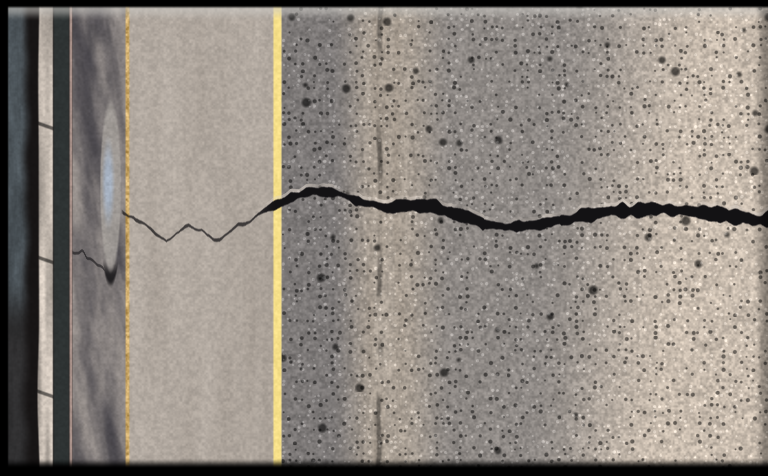
Give the GLSL for this texture, as a Shadertoy shader.

```glsl
// Weathered road seen from above: kerb strips, shoulder, two painted lines, asphalt.
// Vertical bands are layered left to right, then grain, stones and a jagged crack
// built from summed ramps and noise; a soft black frame closes the edges.
#define GRAIN 0.17
#define STONE_CELLS 78.0
#define CRACK_JITTER 0.012
#define EDGE 0.0016
#define PAINT vec3(0.97, 0.88, 0.54)
#define OLD_PAINT vec3(0.81, 0.66, 0.38)
#define LANE vec3(0.685, 0.65, 0.615)
#define TAR vec3(0.075, 0.07, 0.08)

float hash(vec2 p) {
    vec3 q = fract(vec3(p.xyx) * 0.1031);
    q += dot(q, q.yzx + 33.33);
    return fract((q.x + q.y) * q.z);
}

float noise(vec2 p) {
    vec2 i = floor(p), f = fract(p);
    f = f * f * (3.0 - 2.0 * f);
    return mix(mix(hash(i), hash(i + vec2(1, 0)), f.x),
               mix(hash(i + vec2(0, 1)), hash(i + vec2(1, 1)), f.x), f.y);
}

float fbm(vec2 p) {
    float sum = 0.0, amp = 0.5;
    for (int i = 0; i < 4; i++) {
        sum += amp * noise(p);
        p = p * 2.03 + 17.1;
        amp *= 0.5;
    }
    return sum / 0.9375;
}

float band(float x, float a, float b) {
    return smoothstep(a - EDGE, a + EDGE, x) - smoothstep(b - EDGE, b + EDGE, x);
}

float ramp(float a, float b, float x) { return clamp((x - a) / (b - a), 0.0, 1.0); }

// One randomly placed stone per cell, kept with the given chance
float stones(vec2 p, float cells, float chance) {
    vec2 q = p * cells, id = floor(q);
    vec2 centre = 0.3 + 0.4 * vec2(hash(id + 3.7), hash(id + 9.2));
    float radius = 0.14 + 0.2 * hash(id + 5.1);
    float d = length(fract(q) - centre);
    return step(hash(id), chance) * (1.0 - smoothstep(radius - 0.14, radius + 0.14, d));
}

// Height of the long crack across the road
float crackHeight(float x) {
    float y = 0.554 - 0.056 * ramp(0.159, 0.217, x) + 0.025 * ramp(0.217, 0.245, x);
    y += 0.065 * ramp(0.286, 0.349, x) - 0.025 * ramp(0.245, 0.286, x);
    y += 0.036 * sin(1.5708 * ramp(0.349, 0.419, x)) - 0.033 * ramp(0.419, 0.5, x);
    y -= 0.042 * ramp(0.56, 0.645, x);
    y += 0.036 * smoothstep(0.66, 0.84, x) - 0.021 * ramp(0.885, 0.98, x);
    float rough = mix(1.5, 1.0, smoothstep(0.3, 0.36, x));
    return y + CRACK_JITTER * rough * (fbm(vec2(x * 65.0, 4.0)) - 0.5);
}

vec3 asphalt(vec2 uv, vec2 p) {
    float x = uv.x + 0.07 * (0.5 - uv.y) * smoothstep(0.6, 0.8, uv.x);
    vec3 c = mix(vec3(0.49, 0.475, 0.47), vec3(0.655, 0.615, 0.57), smoothstep(0.43, 0.49, x));
    c = mix(c, vec3(0.555, 0.535, 0.52), smoothstep(0.52, 0.59, x));
    c = mix(c, vec3(0.785, 0.735, 0.68), smoothstep(0.69, 0.9, x));
    // Worn wheel tracks and thin stains
    float track = smoothstep(0.45, 0.49, uv.x) * (1.0 - smoothstep(0.52, 0.56, uv.x));
    c += track * 0.13 * (fbm(vec2(p.x * 90.0, p.y * 3.0)) - 0.5);
    float stain = 1.0 - smoothstep(0.001, 0.005, abs(uv.x - 0.492 - 0.004 * noise(p.yy * 8.0)));
    c *= 1.0 - 0.38 * stain * smoothstep(0.45, 0.75, noise(vec2(2.0, p.y * 15.0)));
    c *= 1.0 - 0.5 * stones(p, STONE_CELLS, 0.27);
    c *= 1.0 - 0.6 * stones(p + 3.3, STONE_CELLS * 0.45, 0.045);
    return c + 0.13 * stones(p + 7.7, STONE_CELLS * 1.2, 0.24);
}

vec3 shoulder(vec2 uv, vec2 p) {
    float blot = fbm(vec2(p.x * 20.0 + p.y * 3.0, p.y * 5.0));
    vec3 c = mix(vec3(0.28, 0.27, 0.29), vec3(0.63, 0.6, 0.58), smoothstep(0.2, 0.85, blot));
    // Pale oval repair with a bluish core
    float oval = length((uv - vec2(0.144, 0.607)) / vec2(0.0145, 0.19));
    c = mix(c, vec3(0.64, 0.62, 0.6), 0.85 * (1.0 - smoothstep(0.82, 1.02, oval)));
    float core = length((uv - vec2(0.141, 0.615)) / vec2(0.009, 0.1));
    c = mix(c, vec3(0.66, 0.72, 0.8), 0.8 * (1.0 - smoothstep(0.3, 1.1, core)));
    // Dark lower rim and a hairline leading to it
    float rim = (1.0 - smoothstep(0.03, 0.13, abs(oval - 1.0))) * (1.0 - smoothstep(0.42, 0.46, uv.y));
    float hair = abs(uv.y - 0.462 + 0.038 * ramp(0.108, 0.138, uv.x) - 0.012 * noise(uv.xx * 150.0));
    rim = max(rim, 0.7 * band(uv.x, 0.09, 0.138) * (1.0 - smoothstep(0.001, 0.005, hair)));
    return mix(c, TAR, 0.85 * rim);
}

vec3 kerb(vec2 uv, vec2 p) {
    float low = 1.0 - smoothstep(0.3, 0.42, uv.y);
    vec3 c = mix(vec3(0.29, 0.32, 0.34), vec3(0.15, 0.14, 0.14), low * 0.8);
    c *= 0.75 + 0.5 * fbm(p * vec2(60.0, 9.0));
    c = mix(c, vec3(0.09, 0.08, 0.08), smoothstep(0.028, 0.045, uv.x + 0.006 * noise(p.yy * 12.0)));
    float wobble = 0.003 * (noise(vec2(p.y * 6.0, 1.0)) - 0.5);
    vec3 stone = vec3(0.77, 0.73, 0.69) * (0.75 + 0.4 * noise(p * vec2(110.0, 5.0)));
    float joint = abs(fract(uv.y * 3.55 + uv.x * 2.0 - 0.23) - 0.5);
    stone *= 0.45 + 0.55 * smoothstep(0.004, 0.022, joint);
    c = mix(c, stone, band(uv.x, 0.05 + wobble, 0.069));
    c = mix(c, vec3(0.18, 0.2, 0.2), band(uv.x, 0.07, 0.09));
    return mix(c, vec3(0.66, 0.57, 0.54), band(uv.x, 0.0905, 0.0945));
}

void mainImage(out vec4 fragColor, in vec2 fragCoord) {
    vec2 uv = fragCoord / iResolution.xy, p = fragCoord / iResolution.y;
    // Ground bands
    vec3 c = mix(kerb(uv, p), shoulder(uv, p), smoothstep(0.0935, 0.0955, uv.x));
    vec3 lane = LANE + 0.09 * (fbm(vec2(p.x * 28.0, p.y * 2.5)) - 0.5);
    c = mix(c, lane, smoothstep(0.164, 0.168, uv.x));
    c = mix(c, asphalt(uv, p), smoothstep(0.364, 0.368, uv.x));
    float grain = 0.6 * noise(p * 150.0) + 0.4 * noise(p * 260.0 + 8.0) - 0.5;
    c *= 1.0 + grain * GRAIN * (1.0 + 1.2 * smoothstep(0.36, 0.38, uv.x));
    // Painted lines
    c = mix(c, OLD_PAINT + 0.4 * grain, 0.9 * band(uv.x, 0.1635, 0.1685));
    c = mix(c, PAINT + 0.1 * grain, band(uv.x, 0.356, 0.3665));
    // Crack with a chipped pale upper lip
    float width = mix(0.0028, 0.0075, smoothstep(0.33, 0.36, uv.x));
    width += 0.005 * (smoothstep(0.44, 0.53, uv.x) - 0.75 * band(uv.x, 0.63, 0.73));
    width *= 0.6 + 0.8 * noise(vec2(uv.x * 95.0, 6.0));
    float d = uv.y - crackHeight(uv.x), on = smoothstep(0.157, 0.161, uv.x);
    float lip = band(d, width, width + 0.008) * noise(vec2(uv.x * 70.0, 2.0));
    c = mix(c, vec3(0.86, 0.82, 0.78), 0.8 * lip * on * smoothstep(0.33, 0.37, uv.x));
    float opening = 1.0 - smoothstep(width - 0.002, width + 0.003, abs(d));
    c = mix(c, TAR, opening * on * mix(0.72, 1.0, smoothstep(0.32, 0.36, uv.x)));
    // Frame: pale top bevel, dim right side, black borders
    c = mix(c, vec3(0.8, 0.79, 0.77), 0.55 * smoothstep(0.955, 0.982, uv.y));
    c *= 1.0 - 0.35 * smoothstep(0.98, 1.0, uv.x);
    c *= smoothstep(0.016, 0.038, uv.y) * (1.0 - smoothstep(0.981, 0.989, uv.y));
    c *= smoothstep(0.009, 0.012, uv.x);
    fragColor = vec4(clamp(c, 0.0, 1.0), 1.0);
}
```
